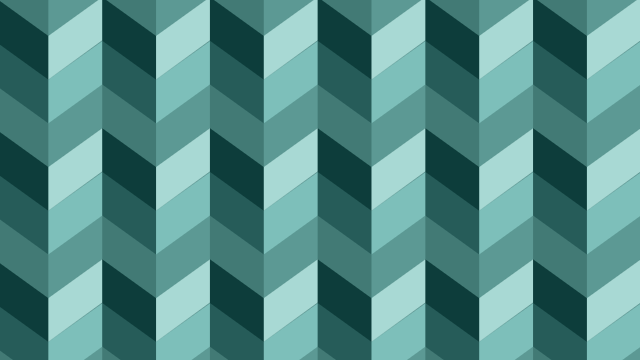
A Shadertoy shader for this pattern:

```glsl
const float COLUMN_WIDTH = 0.1496;
const float FIRST_FOLD = 0.1343;
const float PERIOD = 0.3642;
const float PEAK_DEPTH = 0.356;
const float FOLD_RISE = 0.108;
const float SEAM_WIDTH = 0.0022;
const float BANDS = 3.0;

// Band tones, cycling downward
vec3 litTone(float band) {
    float k = mod(band, BANDS);
    if (k < 0.5) return vec3(0.66, 0.85, 0.83);
    if (k < 1.5) return vec3(0.49, 0.75, 0.73);
    return vec3(0.36, 0.60, 0.58);
}

vec3 shadedTone(float band) {
    float k = mod(band, BANDS);
    if (k < 0.5) return vec3(0.05, 0.24, 0.23);
    if (k < 1.5) return vec3(0.15, 0.36, 0.35);
    return vec3(0.26, 0.48, 0.46);
}

float litColumn(float column) {
    return 1.0 - mod(column, 2.0);
}

// Coverage of the positive side of an edge
float coverage(float dist, float pixel) {
    return clamp(dist / pixel + 0.5, 0.0, 1.0);
}

// Hairline that fades in toward the upper fold
float seam(float dist, float edge, float valley, float pixel) {
    float line = coverage(0.5 * SEAM_WIDTH - abs(dist), pixel);
    float k = mod(edge, BANDS);
    float strength = k < 0.5 ? 0.12 : (k < 1.5 ? 0.5 : 0.0);
    return line * strength * (1.0 - 0.8 * valley);
}

void mainImage(out vec4 fragColor, in vec2 fragCoord) {
    float pixel = 1.0 / iResolution.y;
    vec2 p = fragCoord * pixel;

    // Vertical folds
    float u = (p.x - FIRST_FOLD) / COLUMN_WIDTH;
    float fold = floor(u + 0.5);
    float foldSide = coverage((u - fold) * COLUMN_WIDTH, pixel);
    float lit = mix(litColumn(fold - 1.0), litColumn(fold), foldSide);

    // Zigzag bands, measured down from the top
    float valley = abs(mod(u, 2.0) - 1.0);
    float depth = 1.0 - p.y - PEAK_DEPTH - FOLD_RISE * valley;
    float bandHeight = PERIOD / BANDS;
    float s = depth / bandHeight;
    float edge = floor(s + 0.5);
    float slant = length(vec2(1.0, FOLD_RISE / COLUMN_WIDTH));
    float dist = (s - edge) * bandHeight / slant;
    float bandSide = coverage(dist, pixel);

    vec3 light = mix(litTone(edge - 1.0), litTone(edge), bandSide);
    vec3 shade = mix(shadedTone(edge - 1.0), shadedTone(edge), bandSide);
    light = mix(light, shadedTone(1.0), seam(dist, edge, valley, pixel));

    fragColor = vec4(mix(shade, light, lit), 1.0);
}
```
